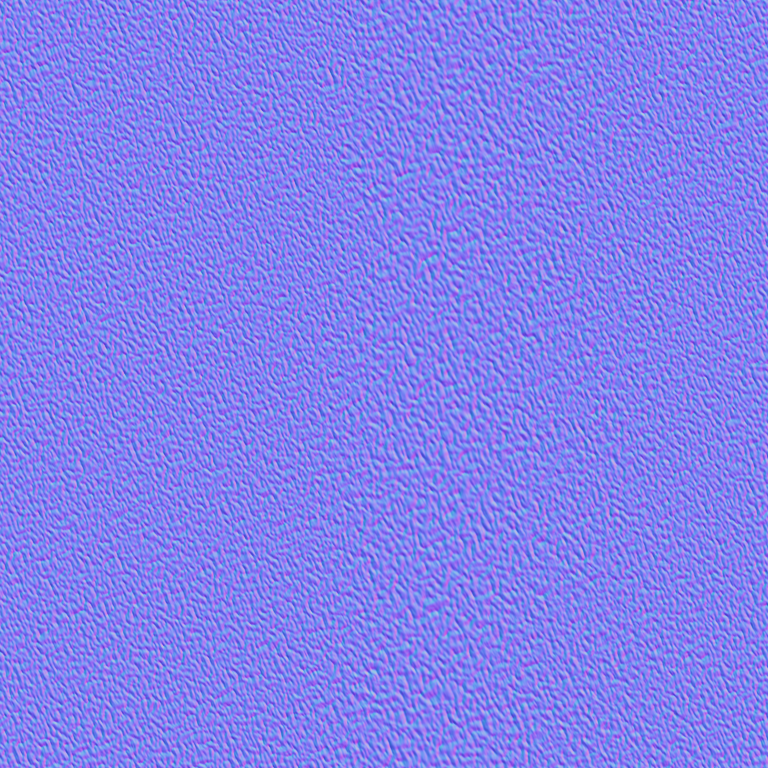
This texture map is drawn by a WebGL 2 fragment shader. Its source:

```glsl
#version 300 es
precision highp float;
// Tangent-space normal map of fine leather with slanted, wrinkled grain.

uniform vec2 u_resolution;
out vec4 outColor;

const float TAU = 6.2831853;
const float GRAIN_ANGLE = 0.38;     // direction across the wrinkles, in radians
const float GRAIN_STRETCH = 1.6;    // wrinkle length relative to width
const float FINE_GRAIN = 198.0;     // grains per canvas width
const float COARSE_GRAIN = 156.0;
const float RELIEF = 0.45;          // bump height in grain widths
const vec3 FLAT_COLOR = vec3(0.512, 0.506, 0.457);
const vec2 BLUE_TILT = vec2(0.05, 0.035);

// Integer hash of a lattice cell, mapped to a unit gradient
vec2 cellGradient(vec2 cell) {
    uvec2 q = uvec2(ivec2(cell)) * uvec2(1597334673u, 3812015801u);
    uint n = (q.x ^ q.y) * 1597334673u;
    n = (n ^ (n >> 15)) * 2246822519u;
    n ^= n >> 13;
    float angle = TAU * float(n >> 8) / 16777216.0;
    return vec2(cos(angle), sin(angle));
}

float gradientNoise(vec2 p) {
    vec2 cell = floor(p);
    vec2 f = p - cell;
    vec2 fade = f * f * f * (f * (f * 6.0 - 15.0) + 10.0);
    vec2 right = vec2(1.0, 0.0);
    vec2 up = vec2(0.0, 1.0);
    float a = dot(cellGradient(cell), f);
    float b = dot(cellGradient(cell + right), f - right);
    float c = dot(cellGradient(cell + up), f - up);
    float d = dot(cellGradient(cell + 1.0), f - 1.0);
    return mix(mix(a, b, fade.x), mix(c, d, fade.x), fade.y);
}

// Rotate into the grain direction and stretch along the wrinkles
vec2 grainSpace(vec2 p, float angle, float stretch) {
    vec2 across = vec2(cos(angle), sin(angle));
    vec2 along = vec2(-across.y, across.x);
    return vec2(dot(p, across), dot(p, along) / stretch);
}

// Rounded bumps with slightly tighter creases, in grain units
float leatherHeight(vec2 p) {
    vec2 q = grainSpace(p, GRAIN_ANGLE, GRAIN_STRETCH);
    q += 0.35 * vec2(gradientNoise(p * 0.31 + 17.3), gradientNoise(p * 0.31 + 71.9));
    float h = gradientNoise(q) + 0.22 * gradientNoise(q * 1.55 + 43.7);
    return h - 0.4 * h * h;
}

// Height slope by central differences
vec2 leatherSlope(vec2 p, float relief) {
    vec2 e = vec2(0.16, 0.0);
    float dx = leatherHeight(p + e.xy) - leatherHeight(p - e.xy);
    float dy = leatherHeight(p + e.yx) - leatherHeight(p - e.yx);
    return relief * vec2(dx, dy) / (2.0 * e.x);
}

// Band right of the centre where the grain grows coarser
float coarseShare(vec2 p) {
    float x = p.x + 0.08 * gradientNoise(p * 4.0);
    return smoothstep(0.4, 0.53, x) * (1.0 - smoothstep(0.55, 0.98, x));
}

// Pack the normal into colour; blue leans with the tilt
vec3 encodeNormal(vec2 slope, vec3 center, vec2 blueTilt) {
    vec3 normal = normalize(vec3(-slope, 1.0));
    vec3 color = center + 0.5 * normal;
    color.b += dot(normal.xy, blueTilt);
    return color;
}

void main() {
    vec2 p = gl_FragCoord.xy / min(u_resolution.x, u_resolution.y);

    // Blend two grain sizes, keeping the contrast even
    float share = coarseShare(p);
    vec2 fine = leatherSlope(p * FINE_GRAIN, RELIEF);
    vec2 coarse = leatherSlope(p * COARSE_GRAIN + 211.0, RELIEF);
    vec2 slope = sqrt(1.0 - share) * fine + sqrt(share) * coarse;

    outColor = vec4(encodeNormal(slope, FLAT_COLOR, BLUE_TILT), 1.0);
}
```
